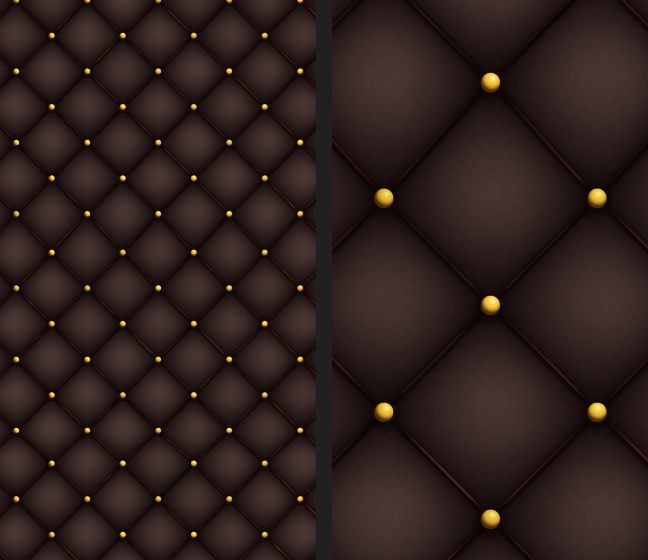
Left, the full canvas; right, a detail of the centre.
A WebGL 2 fragment shader for this pattern:

```glsl
#version 300 es
precision highp float;
// Dark brown quilted leather with brass studs. A diagonal lattice gives unit
// cells: each is shaded as a soft pillow, its edges carry dark seams with
// worn copper glints, and every lattice corner holds a small domed stud.
uniform vec2 u_resolution;
out vec4 fragColor;

const float SIDE = 0.159;  // cell side, in canvas widths

float hash(vec2 p) {
    p = fract(p * vec2(0.1731, 0.3197));
    p += dot(p, p.yx + 23.45);
    return fract(p.x * p.y * 37.7);
}

float noise(vec2 p) {
    vec2 i = floor(p), f = fract(p);
    f = f * f * (3.0 - 2.0 * f);
    return mix(mix(hash(i), hash(i + vec2(1, 0)), f.x),
               mix(hash(i + vec2(0, 1)), hash(i + vec2(1, 1)), f.x), f.y);
}

// Copper glint beside a seam: across is signed distance, along runs 0..1
float glint(float across, float along, vec2 id, float px) {
    float center = 0.0012 + 0.0016 * sin(along * 3.14159) * (hash(id) - 0.4);
    float line = 1.0 - smoothstep(0.0005, 0.0011 + px, abs(across - center));
    float fade = smoothstep(0.04, 0.25, along) * smoothstep(0.98, 0.6, along);
    float wear = 0.35 + 0.65 * noise(vec2(along * 5.0, dot(id, vec2(7.3, 3.1))));
    return line * fade * wear * (0.45 + 0.55 * hash(id + 5.0));
}

void main() {
    float px = 1.0 / u_resolution.x;
    vec2 p = gl_FragCoord.xy * px;

    // Lattice, with the middle rows sitting slightly low
    float sag = 0.0095 * (smoothstep(0.31, 0.43, p.y) - smoothstep(0.97, 1.10, p.y));
    vec2 g = (p + vec2(0.0, sag) - vec2(0.0505, 0.192)) / vec2(0.225, 0.2256);
    vec2 ab = vec2(g.x + g.y, g.x - g.y);
    vec2 cell = floor(ab), f = fract(ab) - 0.5;
    vec2 corner = round(ab), toCorner = ab - corner;
    vec2 local = vec2(f.x + f.y, f.x - f.y);  // right and up, -1..1

    // Pillow: rounded falloff, with a broad off-centre sheen
    vec2 dome = 1.0 - 4.0 * f * f;
    float puff = pow(max(dome.x * dome.y, 0.0), 0.65);
    vec2 sheenAt = vec2(mix(-0.08, 0.30, p.x), 0.08);
    float sheen = exp(-4.0 * dot(local - sheenAt, local - sheenAt));
    float tilt = 1.0 + 0.16 * local.y + 0.12 * local.x * (p.x - 0.3);
    float light = (0.84 * puff + 0.20 * sheen * puff) * tilt;
    light *= 0.95 + 0.10 * hash(cell + 11.0);
    light += 0.03 * (noise(p * 38.0) - 0.5) * puff;
    vec3 color = mix(vec3(0.065, 0.026, 0.028), vec3(0.275, 0.203, 0.193), light);
    color += 0.012 * (noise(p * 320.0) - 0.5);

    // Seams: dark groove, then copper catching light toward the right
    vec2 seam = abs(toCorner) * SIDE;
    float groove = 1.0 - smoothstep(0.0006, 0.0050 + px, min(seam.x, seam.y));
    color = mix(color, vec3(0.045, 0.014, 0.014), 0.8 * groove);
    float falling = glint(toCorner.x * SIDE, 1.0 - fract(ab.y), vec2(corner.x, cell.y), px);
    float rising = glint(-toCorner.y * SIDE, fract(ab.x), vec2(cell.x, corner.y) + 31.0, px);
    float copper = falling * mix(0.5, 1.0, p.x) + rising * 0.5;
    color = mix(color, vec3(0.52, 0.25, 0.15), clamp(copper, 0.0, 1.0) * 0.85);

    // Stud: contact shadow, domed brass, highlight
    vec2 s = vec2(toCorner.x + toCorner.y, toCorner.x - toCorner.y) * 0.1125;
    float shadow = 1.0 - smoothstep(0.006, 0.021, length(s + vec2(0.001, 0.004)));
    color = mix(color, vec3(0.05, 0.018, 0.012), 0.75 * shadow);
    float radius = 0.0103;
    vec2 n = s / radius;
    vec3 normal = vec3(n, sqrt(max(0.0, 1.0 - dot(n, n))));
    vec3 lamp = normalize(vec3(mix(0.65, -0.15, p.x), 0.5, 0.9));
    float lit = max(dot(normal, lamp), 0.0);
    vec3 brass = mix(vec3(0.30, 0.17, 0.03), vec3(0.93, 0.74, 0.20), smoothstep(0.1, 0.85, lit));
    brass += vec3(0.07, 0.20, 0.38) * pow(lit, 14.0);
    brass *= 0.93 + 0.14 * hash(corner + 3.0);
    float mask = 1.0 - smoothstep(radius - 0.7 * px, radius + 0.7 * px, length(s));
    color = mix(color, brass, mask);

    fragColor = vec4(clamp(color, 0.0, 1.0), 1.0);
}
```
